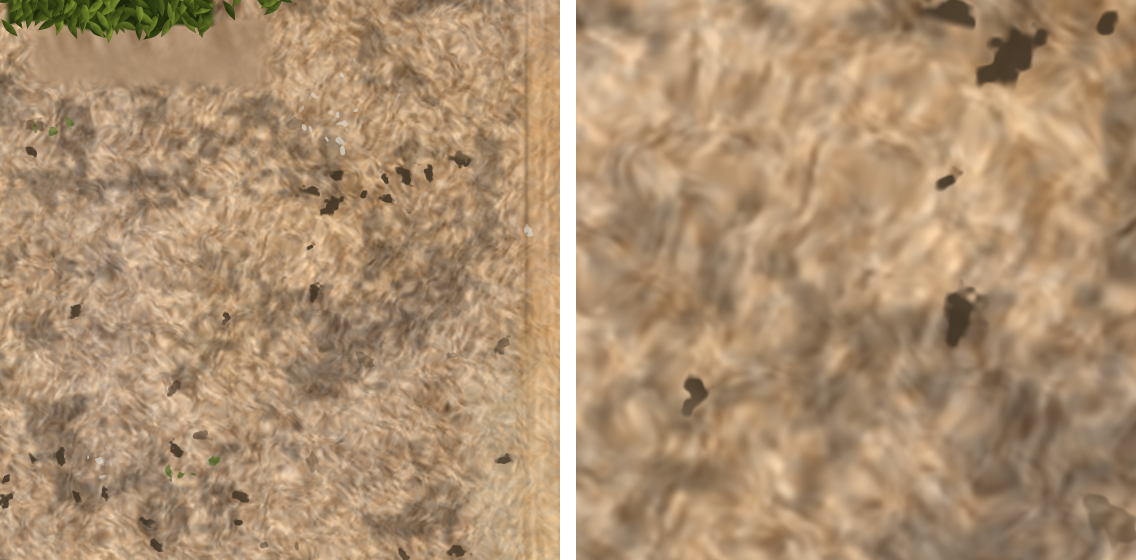
Left, the full canvas; right, a detail of the centre.
This texture is drawn by a WebGL 2 fragment shader. Its source:

```glsl
#version 300 es
precision highp float;
// Dry trampled soil seen from above, with a leafy canopy edge, clods and a worn track.
uniform vec2 u_resolution;
out vec4 fragColor;

float hash(vec2 p) {
  return fract(sin(dot(p, vec2(127.1, 311.7))) * 43758.5453);
}

float noise(vec2 p) {
  vec2 i = floor(p), f = fract(p);
  f = f * f * (3.0 - 2.0 * f);
  return mix(mix(hash(i), hash(i + vec2(1, 0)), f.x),
             mix(hash(i + vec2(0, 1)), hash(i + vec2(1, 1)), f.x), f.y);
}

mat2 turn(float a) {
  return mat2(cos(a), -sin(a), sin(a), cos(a));
}

float glow(vec2 p, vec2 centre, vec2 size) {
  vec2 d = (p - centre) / size;
  return exp(-dot(d, d));
}

// Streaky grain that switches direction, over coarser lumps
float soilTone(vec2 p) {
  vec2 q = p + 0.014 * (vec2(noise(p * 35.0), noise(p * 35.0 + 17.0)) - 0.5);
  float falling = noise(turn(-0.75) * q * vec2(75, 150));
  float rising = noise(turn(1.1) * q * vec2(75, 150) + 40.0);
  float tone = 1.5 * (mix(falling, rising, smoothstep(0.35, 0.65, noise(p * 13.0))) - 0.5);
  float scale = 20.0;
  for (int i = 0; i < 4; i++) {
    tone += 0.75 * (noise(turn(0.6 * float(i)) * q * scale + 9.0) - 0.5);
    scale *= 2.1;
  }
  return tone;
}

// Coverage of ragged, randomly turned blobs, one candidate per cell
float scatter(vec2 p, float cells, float chance, float radius, float seed) {
  vec2 q = p * cells;
  float ragged = 0.7 * (noise(p * 95.0 + seed) - 0.5) + 0.5 * (noise(p * 190.0 + seed) - 0.5);
  float cover = 0.0;
  for (int y = -1; y <= 1; y++)
    for (int x = -1; x <= 1; x++) {
      vec2 id = floor(q) + vec2(x, y), key = id + seed;
      vec2 centre = id + 0.2 + 0.6 * vec2(hash(key + 3.1), hash(key + 5.7));
      vec2 d = turn(6.28 * hash(key + 8.3)) * (q - centre) * vec2(0.8, 1.4);
      float size = radius * cells * (0.5 + 0.8 * hash(key + 11.9));
      float blob = 1.0 - smoothstep(0.65, 1.2, length(d) / size + 1.3 * ragged);
      float pick = hash(key + 1.3);
      cover = max(cover, blob * smoothstep(pick, pick + 0.06, chance));
    }
  return cover;
}

// Overlapping leaves; rgb is colour, a is coverage
vec4 canopy(vec2 p) {
  float rim = 0.955 + 0.025 * (noise(vec2(p.x * 22.0, 4.0)) - 0.5);
  float inside = smoothstep(rim - 0.004, rim + 0.004, p.y)
               * smoothstep(0.005, 0.02, p.x) * (1.0 - smoothstep(0.37, 0.39, p.x));
  vec4 leaves = vec4(mix(vec3(0.10, 0.13, 0.04), vec3(0.22, 0.29, 0.08), noise(p * 90.0)), inside);
  vec2 q = p / 0.015;
  for (int y = -2; y <= 2; y++)
    for (int x = -2; x <= 2; x++) {
      vec2 id = floor(q) + vec2(x, y);
      vec2 root = (id + vec2(hash(id), hash(id + 7.0))) * 0.015;
      float limit = 0.948 + 0.025 * (noise(vec2(root.x * 22.0, 4.0)) - 0.5);
      float stray = step(0.4, root.x) * step(0.975, root.y) * step(0.65, hash(id + 4.0));
      float grown = step(limit, root.y) * step(0.015, root.x) * step(root.x, 0.38);
      grown *= step(hash(id + 2.0), 0.8);
      grown = max(grown, stray * step(root.x, 0.51));
      vec2 d = turn(-1.57 + 2.4 * (hash(id + 13.0) - 0.5)) * (p - root);
      d.y += 9.0 * d.x * d.x * (hash(id + 5.0) - 0.5);
      float width = 0.0065 * (1.0 - pow(abs(d.x) / 0.021, 1.6));
      float leaf = grown * smoothstep(-0.0012, 0.0012, width - abs(d.y));
      vec3 green = mix(vec3(0.17, 0.23, 0.06), vec3(0.45, 0.53, 0.17), hash(id + 21.0));
      green *= 0.8 + 0.3 * smoothstep(-0.005, 0.005, d.y) + 0.25 * (noise(p * 160.0) - 0.5);
      leaves = vec4(mix(leaves.rgb, green, leaf), max(leaves.a, leaf));
    }
  return leaves;
}

void main() {
  vec2 p = gl_FragCoord.xy / u_resolution;

  // Regions
  float wobble = 0.02 * (noise(p * 18.0) - 0.5);
  float track = smoothstep(0.915, 0.95, p.x + wobble);
  float paleVerge = smoothstep(0.82, 0.87, p.x + wobble) * (1.0 - smoothstep(0.25, 0.48, p.y));
  float smooth_ = smoothstep(0.83, 0.87, p.y + wobble) * smoothstep(0.03, 0.09, p.x)
                * (1.0 - smoothstep(0.45, 0.52, p.x + wobble))
                * (1.0 - smoothstep(0.95, 1.0, p.y));

  // Soil
  float tone = soilTone(p) * (1.0 - 0.5 * max(track, 0.6 * paleVerge));
  vec3 warmth = mix(vec3(-0.015, -0.005, 0.012), vec3(0.03, 0.008, -0.025), noise(p * 5.0 + 3.0));
  vec3 colour = vec3(0.715, 0.598, 0.477) + warmth + tone * vec3(0.155, 0.155, 0.145);
  colour += 0.035 * glow(p, vec2(0.18, 0.5), vec2(0.3, 0.25));
  colour += 0.1 * (noise(turn(0.4) * p * 95.0) - 0.5) * vec3(0.5, 0.0, -0.5);
  float shade = smoothstep(0.48, 0.78, 0.6 * noise(p * 15.0) + 0.4 * noise(p * 55.0));
  colour *= 1.0 - 0.28 * shade * (1.0 - max(track, paleVerge));

  // Track, verge and smooth strip
  float ruts = noise(vec2(p.x * 130.0 + wobble * 40.0, p.y * 7.0)) - 0.5;
  colour = mix(colour, colour + vec3(0.05, 0.025, -0.005) + 0.12 * ruts, track);
  colour *= 1.0 - 0.2 * glow(p, vec2(0.94 + 0.2 * wobble, 0.75), vec2(0.004, 0.4));
  colour = mix(colour, colour + vec3(0.015, 0.035, 0.035), paleVerge);
  float streak = noise(vec2(p.x * 60.0 + p.y * 20.0, p.y * 14.0)) - 0.5;
  vec3 strip = vec3(0.68, 0.56, 0.435) + 0.2 * streak * smoothstep(0.87, 0.93, p.y);
  colour = mix(colour, strip, 0.88 * smooth_);

  // Dark clods, pale chips and small green tufts
  float clods = 0.06 + 0.55 * glow(p, vec2(0.65, 0.67), vec2(0.16, 0.035))
              + 0.3 * glow(p, vec2(0.5, 0.51), vec2(0.12, 0.06))
              + 0.2 * glow(p, vec2(0.1, 0.12), vec2(0.2, 0.12));
  clods *= (1.0 - track) * (1.0 - smooth_);
  colour = mix(colour, vec3(0.25, 0.20, 0.14), 0.88 * scatter(p, 24.0, clods, 0.013, 2.0));
  float chips = 0.015 + 0.5 * glow(p, vec2(0.6, 0.79), vec2(0.04, 0.08))
              + 0.5 * glow(p, vec2(0.98, 0.58), vec2(0.03))
              + 0.4 * glow(p, vec2(0.18, 0.17), vec2(0.03, 0.05));
  colour = mix(colour, vec3(0.86, 0.83, 0.79), 0.75 * scatter(p, 42.0, chips, 0.007, 31.0));
  float tufts = glow(p, vec2(0.09, 0.765), vec2(0.03, 0.02))
              + 0.8 * glow(p, vec2(0.35, 0.16), vec2(0.05, 0.02));
  vec3 sprout = mix(vec3(0.24, 0.33, 0.11), vec3(0.50, 0.55, 0.27), noise(p * 130.0));
  colour = mix(colour, sprout, 0.85 * scatter(p, 36.0, tufts, 0.011, 57.0));

  vec4 leaves = canopy(p);
  fragColor = vec4(mix(colour, leaves.rgb, leaves.a), 1.0);
}
```
